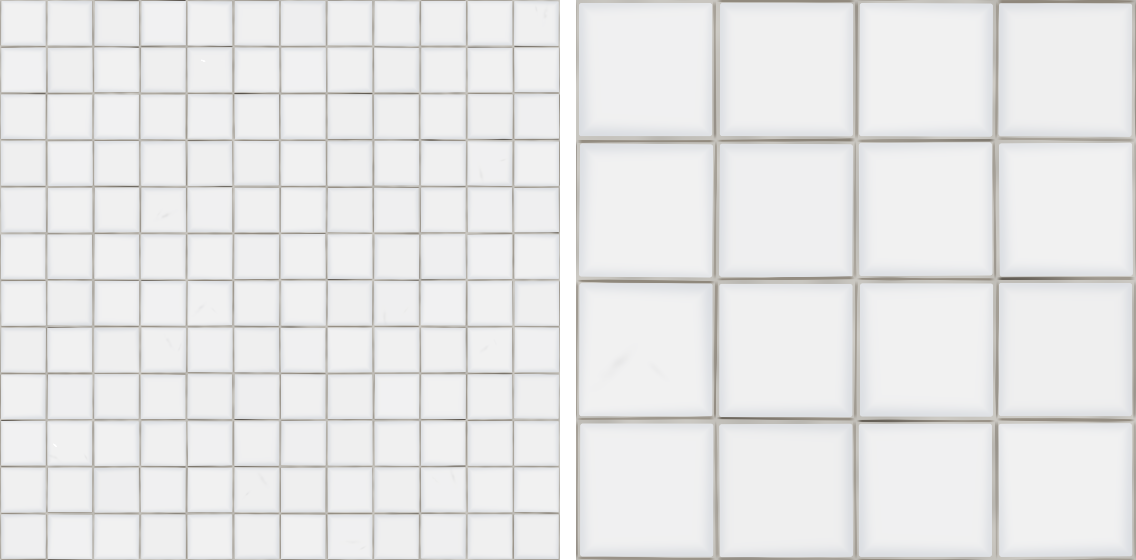
Left: the whole. Right: its middle third, enlarged.
This texture is drawn by a WebGL 2 fragment shader. Its source:

```glsl
#version 300 es
precision highp float;

#define TILES 12.0
#define HALF_SIZE 0.4755
#define CORNER 0.018
#define JITTER 0.006
#define TILT 0.008
#define EDGE_FADE 0.056
#define SEAM_WIDTH 0.009
#define SMUDGE_CHANCE 0.08
#define GLINT_CHANCE 0.025

uniform vec2 u_resolution;
out vec4 fragColor;

const vec3 GLAZE = vec3(0.941, 0.941, 0.942);
const vec3 EDGE_SHADE = vec3(0.066, 0.057, 0.044);
const vec3 GROUT = vec3(0.765, 0.755, 0.732);
const vec3 SEAM = vec3(0.560, 0.530, 0.485);
const vec3 DIRT = vec3(0.270, 0.250, 0.225);

float hash(vec2 p) {
    vec3 q = fract(p.xyx * vec3(0.1031, 0.1030, 0.0973));
    q += dot(q, q.yzx + 33.33);
    return fract((q.x + q.y) * q.z);
}

// Random value per tile, repeating across the canvas edges
float tileHash(vec2 id, float seed) {
    return hash(mod(id, TILES) + seed * 17.31);
}

float noise(vec2 p) {
    vec2 i = floor(p), f = fract(p);
    f = f * f * (3.0 - 2.0 * f);
    return mix(mix(hash(i), hash(i + vec2(1, 0)), f.x),
               mix(hash(i + vec2(0, 1)), hash(i + vec2(1, 1)), f.x), f.y);
}

mat2 rotate(float a) {
    return mat2(cos(a), sin(a), -sin(a), cos(a));
}

float roundedBox(vec2 p, float halfSize, float radius) {
    vec2 q = abs(p) - halfSize + radius;
    return length(max(q, 0.0)) + min(max(q.x, q.y), 0.0) - radius;
}

// Thin dark joint: x = strength, y = extra dirt; p.x runs along the joint
vec2 seam(vec2 p, float seed, float pixel) {
    vec2 id = vec2(floor(p.x), floor(p.y + 0.5));
    float along = fract(p.x);
    float slope = (tileHash(id, seed) - 0.5) * 0.024;
    float offset = (tileHash(id, seed + 1.0) - 0.5) * 0.024;
    float dist = abs(p.y - id.y - offset - slope * (along - 0.5));
    float wear = noise(vec2(along * 4.0, tileHash(id, seed + 2.0) * 90.0));
    float line = 1.0 - smoothstep(-pixel, pixel, dist - SEAM_WIDTH * mix(0.6, 1.3, wear));
    float ends = smoothstep(0.0, 0.05, along) * smoothstep(1.0, 0.95, along);
    float side = tileHash(id, seed + 3.0) > 0.5 ? along : 1.0 - along;
    float dirt = smoothstep(0.45, 1.0, tileHash(id, seed + 4.0)) * smoothstep(0.2, 0.95, side);
    return line * ends * vec2(mix(0.5, 1.0, tileHash(id, seed + 5.0)), dirt);
}

// Faint streak or bright fleck at a random spot in the tile
float fleck(vec2 p, vec2 id, float seed, vec2 size) {
    vec2 center = vec2(tileHash(id, seed), tileHash(id, seed + 1.0)) - 0.5;
    vec2 q = rotate(tileHash(id, seed + 2.0) * 3.14) * (p - center * 0.7) / size;
    return exp(-dot(q, q));
}

void main() {
    vec2 p = gl_FragCoord.xy / u_resolution * TILES;
    float pixel = TILES / min(u_resolution.x, u_resolution.y);
    vec2 id = floor(p);

    // Slightly shifted and tilted tile
    vec2 shift = vec2(tileHash(id, 1.0), tileHash(id, 2.0)) * 2.0 - 1.0;
    float tilt = (tileHash(id, 3.0) * 2.0 - 1.0) * TILT;
    vec2 q = rotate(tilt) * (fract(p) - 0.5 - shift * JITTER);
    float d = roundedBox(q, HALF_SIZE, CORNER);

    // Glaze with a cool band along its rim, heavier on one side
    vec3 tile = GLAZE + (tileHash(id, 4.0) - 0.5) * 0.012;
    vec2 lean = vec2(tileHash(id, 16.0), tileHash(id, 17.0)) - 0.5;
    float depth = min(d, 0.0) / (EDGE_FADE * (1.0 + dot(q, lean)));
    tile -= EDGE_SHADE * exp(-depth * depth) * (1.0 + 0.8 * dot(q, lean));

    // Occasional smudges and glints
    float smudged = step(tileHash(id, 5.0), SMUDGE_CHANCE);
    float smudge = fleck(q, id, 6.0, vec2(0.035, 0.14)) + fleck(q, id, 9.0, vec2(0.02, 0.07));
    tile -= 0.05 * smudged * smudge * noise(p * 14.0);
    float glint = fleck(q, id, 12.0, vec2(0.06, 0.022)) * step(tileHash(id, 15.0), GLINT_CHANCE);
    tile = mix(tile, vec3(1.0), smoothstep(0.3, 0.7, glint));

    // Grout with uneven tone, then dark joints
    vec3 grout = GROUT + (noise(p * 5.0 + 9.0) - 0.5) * 0.08;
    vec3 color = mix(tile, grout, smoothstep(-pixel * 0.5, pixel * 0.5, d));
    vec2 across = seam(p, 20.0, pixel * 0.5);
    vec2 upright = seam(p.yx, 30.0, pixel * 0.5) * vec2(0.75, 0.2);
    color = mix(color, SEAM, max(across.x, upright.x));
    color = mix(color, DIRT, 0.85 * max(across.y, upright.y));

    fragColor = vec4(clamp(color, 0.0, 1.0), 1.0);
}
```
